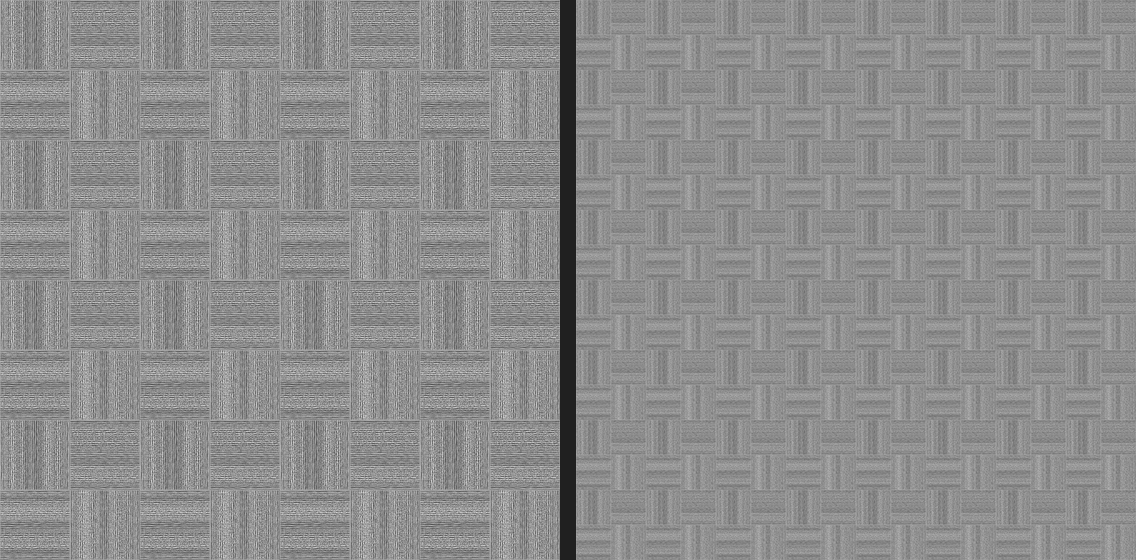
Left, the tile; right, the same tile 2 across and 2 down.
Write a Shadertoy shader that draws this pattern.

```glsl
#define TILES 8.0
#define ROWS 32.0
#define GAP_TONE 0.475
#define THREAD_TONE 0.635
#define SEAM_TONE 0.67
#define SEAM_HALF 0.007
#define BAND_CONTRAST 0.065
#define ROW_CONTRAST 0.10
#define DASH_CONTRAST 0.065
#define SPECKLE_CONTRAST 0.12

const float TAU = 6.2831853;

float hash(vec2 p) {
    uvec2 q = uvec2(ivec2(p)) * uvec2(1597334677u, 3812015801u);
    uint h = (q.x ^ q.y) * 1597334677u;
    h = (h ^ (h >> 15u)) * 2246822519u;
    h ^= h >> 13u;
    return float(h >> 8u) / 16777216.0;
}

float cornerSlope(vec2 corner, vec2 offset) {
    float angle = TAU * hash(corner);
    return dot(vec2(cos(angle), sin(angle)), offset);
}

float gradientNoise(vec2 p) {
    vec2 i = floor(p), f = p - i;
    vec2 u = f * f * f * (f * (f * 6.0 - 15.0) + 10.0);
    vec2 e = vec2(1.0, 0.0);
    float low = mix(cornerSlope(i, f), cornerSlope(i + e.xy, f - e.xy), u.x);
    float high = mix(cornerSlope(i + e.yx, f - e.yx), cornerSlope(i + e.xx, f - e.xx), u.x);
    return mix(low, high, u.y);
}

// Antialiased thread filling the first half of each row
float threadCoverage(float rowPos, float pixel) {
    float d = abs(fract(rowPos + 0.25) - 0.5);
    return clamp((0.25 - d) / pixel + 0.5, 0.0, 1.0);
}

float carpetTile(vec2 local, vec2 variant, float pixel) {
    // Quarter turn on alternate tiles: x runs along the yarn, y across it
    bool upright = mod(variant.x + variant.y, 2.0) > 0.5;
    vec2 yarn = upright ? local.yx : vec2(local.x, 1.0 - local.y);
    vec2 seed = 128.0 * (variant + 1.0);

    // Two pale bands between dark ones
    float drift = 0.12 * gradientNoise(vec2(0.5, yarn.y * 5.0) + seed);
    float pale = 0.5 - 0.5 * cos(2.0 * TAU * (yarn.y + drift));

    // Threads and uneven dye from row to row
    float tone = mix(GAP_TONE, THREAD_TONE, threadCoverage(yarn.y * ROWS, pixel * ROWS));
    tone += BAND_CONTRAST * (pale - 0.5);
    tone += ROW_CONTRAST * gradientNoise(vec2(0.5, yarn.y * ROWS * 0.6) + seed + 512.0);

    // Long dashes in dark bands, short loops in pale ones
    float strand = yarn.y * ROWS * 2.0;
    float dash = gradientNoise(vec2(yarn.x * 13.0, strand) + seed + 1024.0);
    float loop = gradientNoise(vec2(yarn.x * 42.0, strand) + seed + 2048.0);
    tone += DASH_CONTRAST * (1.0 - 0.6 * pale) * clamp(dash * 3.0, -1.0, 1.0);
    tone += SPECKLE_CONTRAST * mix(0.3, 1.0, pale) * clamp(loop * 2.5, -1.0, 1.0);

    // Pale joint around the tile
    vec2 border = min(local, 1.0 - local);
    float seam = clamp((SEAM_HALF - min(border.x, border.y)) / pixel + 0.5, 0.0, 1.0);
    return mix(tone, SEAM_TONE, seam);
}

void mainImage(out vec4 fragColor, in vec2 fragCoord) {
    vec2 grid = fragCoord / iResolution.xy * TILES;
    float pixel = TILES / min(iResolution.x, iResolution.y);
    float tone = carpetTile(fract(grid), mod(floor(grid), 2.0), pixel);
    fragColor = vec4(vec3(tone), 1.0);
}
```
